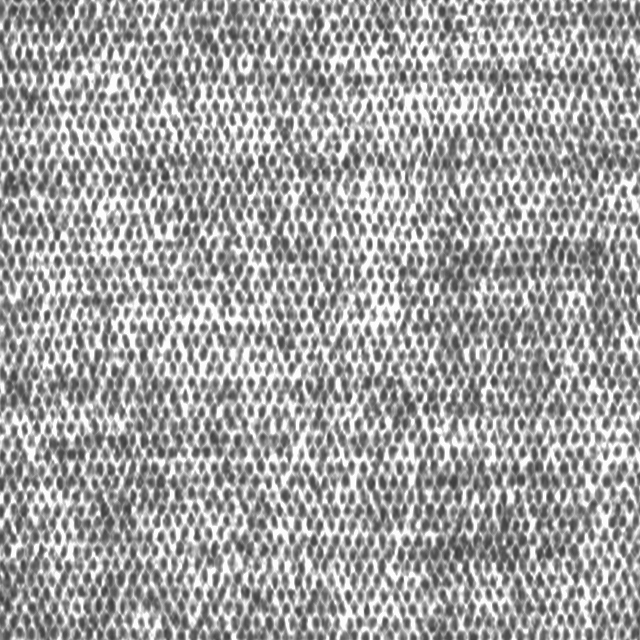
Reproduce this texture procedurally as a Shadertoy shader.

```glsl
// Plain woven cloth in grey: staggered dark oval gaps in a net of pale threads.
// Each gap is an elliptical distance on a half-shifted lattice; noise bands
// along rows, streaks along columns and fine fibres vary the thread tone.

#define COLUMNS 55.0
#define ROWS 46.0
#define ROW_PHASE 0.35
#define GAP_SIZE vec2(0.40, 0.62)
#define JITTER 0.20
#define GAP_TONE 0.34
#define THREAD_TONE 0.64
#define BAND_WEAR 0.42
#define STREAK_WEAR 0.36
#define PATCH_WEAR 0.20
#define FIBRE_WEAR 0.85
#define FRAY 0.45

float hash(vec2 p) {
    return fract(sin(dot(p, vec2(127.1, 311.7))) * 43758.55);
}

// Smooth value noise, 0 to 1
float noise(vec2 p) {
    vec2 cell = floor(p), f = fract(p);
    f = f * f * (3.0 - 2.0 * f);
    float low = mix(hash(cell), hash(cell + vec2(1, 0)), f.x);
    float high = mix(hash(cell + vec2(0, 1)), hash(cell + vec2(1, 1)), f.x);
    return mix(low, high, f.y);
}

// Scaled distance to the nearest gap: 0 at its centre, above 1 on the threads
float gapDistance(vec2 weave) {
    float nearest = 10.0;
    for (int j = -1; j <= 2; j++) {
        float row = floor(weave.y) + float(j);
        float shift = 0.5 * mod(row + 1.0, 2.0);
        float middle = floor(weave.x - shift + 0.5);
        for (int i = -1; i <= 1; i++) {
            vec2 id = vec2(middle + float(i), row);
            vec2 wander = vec2(hash(id), hash(id + 71.3)) - 0.5;
            vec2 centre = id + vec2(shift, 0.0) + JITTER * wander;
            vec2 size = GAP_SIZE * (0.90 + 0.20 * hash(id + 19.7));
            nearest = min(nearest, length((weave - centre) / size));
        }
    }
    return nearest;
}

void mainImage(out vec4 fragColor, in vec2 fragCoord) {
    vec2 uv = fragCoord / iResolution.xy;

    // Lattice with a slight drift of the threads
    vec2 weave = uv * vec2(COLUMNS, ROWS) - vec2(0.0, ROW_PHASE);
    weave += 0.5 * (vec2(noise(uv * 7.0), noise(uv * 6.0 + 40.0)) - 0.5);

    // Uneven yarn: row bands, column streaks and broad patches
    float band = noise(vec2(uv.x * 2.5, weave.y * 0.8)) - 0.5;
    float streak = noise(vec2(uv.x * 30.0, uv.y * 6.0) + 13.0) - 0.5;
    float blotch = noise(uv * 5.0 + 31.0) - 0.5;
    float wear = BAND_WEAR * band + STREAK_WEAR * streak + PATCH_WEAR * blotch;

    // Fibres: uneven strands and finer grain, which also fray the gap edges
    float strand = noise(weave * vec2(2.6, 1.6) + 57.0) - 0.5;
    float grain = noise(weave * vec2(4.3, 3.1) + 91.0) - 0.5;
    float fibre = 0.6 * strand + 0.6 * grain;

    // Pale threads rise softly out of the dark gaps
    float edge = gapDistance(weave) + 0.15 * wear + FRAY * fibre;
    float thread = smoothstep(0.18, 1.5, edge);
    float tone = GAP_TONE + 0.12 * wear + 0.16 * fibre;
    tone += THREAD_TONE * thread * (1.0 + wear + FIBRE_WEAR * fibre);

    fragColor = vec4(vec3(clamp(tone, 0.0, 0.99)), 1.0);
}
```
